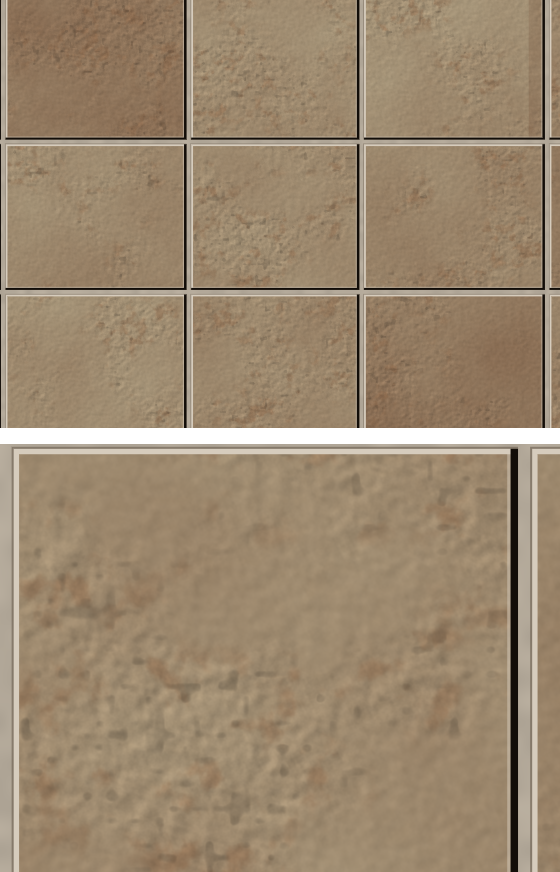
Top: the whole. Bottom: its middle third, enlarged.
Reproduce this texture procedurally as a Shadertoy shader.

```glsl
// Beige stone floor tiles: wide and narrow columns alternate between pale grout.
// Each tile has a light bevel at its upper left and a dark gap at its lower right;
// its stone is layered value noise with an own tint, embossed grain and pits.

#define ORIGIN vec2(0.0077, -0.0196) // upper left corner of the first cell
#define WIDE 0.4328                  // width of even columns
#define NARROW 0.4031                // width of odd columns
#define ROW 0.3512                   // height of a row
#define GROUT 0.0055                 // half width of the grout
#define BEVEL 0.0042                 // width of the light bevel
#define GAP vec2(0.0058, 0.0046)     // width of the dark gap
#define RIM 0.0026                   // faint light rim beside the gap
#define GRAIN 0.24                   // strength of the embossed grain
#define STAIN 0.75                   // strength of the cloudy stains

const float ASPECT = 1.3061;
const vec3 SAND = vec3(0.645, 0.577, 0.468);
const vec3 BROWN = vec3(0.550, 0.445, 0.345);
const vec3 RUST = vec3(0.530, 0.385, 0.270);
const vec3 GROUT_COLOR = vec3(0.70, 0.66, 0.60);
const vec3 BEVEL_COLOR = vec3(0.84, 0.80, 0.74);
const vec3 GROOVE_COLOR = vec3(0.41, 0.36, 0.30);
const vec3 GAP_COLOR = vec3(0.07, 0.05, 0.03);

float hash(vec2 p) {
    return fract(sin(dot(p, vec2(127.1, 311.7))) * 43758.545);
}

float noise(vec2 p) {
    vec2 i = floor(p), f = fract(p);
    f = f * f * (3.0 - 2.0 * f);
    return mix(mix(hash(i), hash(i + vec2(1, 0)), f.x),
               mix(hash(i + vec2(0, 1)), hash(i + vec2(1, 1)), f.x), f.y);
}

float fbm(vec2 p) {
    float sum = 0.0, amp = 0.5;
    for (int i = 0; i < 4; i++) {
        sum += amp * noise(p);
        p = mat2(1.6, 1.2, -1.2, 1.6) * p + 7.3;
        amp *= 0.5;
    }
    return sum / 0.9375;
}

// Smooth coverage: 0 below zero distance, 1 above, one pixel wide
float cover(float d) {
    return clamp(d * iResolution.y + 0.5, 0.0, 1.0);
}

// Stone of one tile; q runs over the tile from 0 to 1
vec3 stone(vec2 p, vec2 q, vec2 id) {
    vec2 s = p + 19.0 * vec2(hash(id + 3.0), hash(id + 8.0));

    // Tile tint: brown returns along the diagonals, with some scatter
    float wave = 0.5 + 0.5 * cos(1.5708 * (id.x + id.y));
    float tint = 0.62 * wave * wave + 0.22 * hash(id + 5.0);

    // Cloudy stains, slightly deeper toward the lower edge
    float cloud = fbm(s * 7.0) - 0.5;
    tint += 0.12 + STAIN * cloud + 0.15 * (q.y - 0.5);

    // Some tiles carry a browner strip along the right side
    float strip = step(0.5, 1.0 - abs(mod(id.x - id.y, 5.0) - 2.0));
    tint += 0.45 * strip * cover((q.x - 0.9) * WIDE);
    vec3 col = mix(SAND, BROWN, clamp(tint, -0.15, 1.1));

    // Rusty specks gather in patches
    float rough = smoothstep(0.35, 0.65, fbm(s * 9.0 + 31.0));
    float specks = smoothstep(0.52, 0.78, fbm(s * 48.0 + 11.0));
    col = mix(col, RUST, 0.45 * rough * specks);

    // Grain lit from the upper left, and small pits
    vec2 g = s * 85.0;
    float relief = fbm(g) - fbm(g + vec2(0.35, 0.35));
    float pits = smoothstep(0.72, 0.92, noise(s * 105.0 + 4.0));
    col *= 1.0 + GRAIN * relief * mix(0.5, 1.3, rough);
    col *= 1.0 - 0.13 * pits * rough;
    return col + 0.025 * (noise(s * 190.0) - 0.5);
}

void mainImage(out vec4 fragColor, in vec2 fragCoord) {
    vec2 uv = fragCoord / iResolution.xy;
    vec2 p = vec2(uv.x * ASPECT, 1.0 - uv.y); // y runs down

    // Cell index, local position and size
    vec2 u = p - ORIGIN;
    float pairWidth = WIDE + NARROW;
    float m = mod(u.x, pairWidth);
    float odd = step(WIDE, m);
    vec2 id = vec2(2.0 * floor(u.x / pairWidth) + odd, floor(u.y / ROW));
    vec2 size = vec2(mix(WIDE, NARROW, odd), ROW);
    vec2 local = vec2(m - odd * WIDE, mod(u.y, ROW));

    // Distances inward from the lit sides and from the shaded sides
    vec2 lit = local - GROUT;
    vec2 shaded = size - local - GROUT;
    float litEdge = min(lit.x, lit.y);
    float shadedEdge = min(shaded.x, shaded.y);
    vec2 inner = shaded - GAP;
    float gapEdge = min(inner.x, inner.y);

    // Tile face, rim, bevel and gap
    vec3 col = stone(p, local / size, id);
    col = mix(col, BEVEL_COLOR, 0.5 * (1.0 - cover(gapEdge - RIM)));
    col = mix(col, BEVEL_COLOR, 1.0 - cover(litEdge - BEVEL));
    col = mix(col, GAP_COLOR, 1.0 - cover(gapEdge));

    // Grout with a thin groove along the bevel
    vec3 grout = GROUT_COLOR * (0.96 + 0.08 * noise(p * 60.0));
    float groove = cover(litEdge + 0.0016) * cover(shadedEdge);
    grout = mix(grout, GROOVE_COLOR, 0.6 * groove);
    col = mix(grout, col, cover(min(litEdge, shadedEdge)));

    fragColor = vec4(col, 1.0);
}
```
